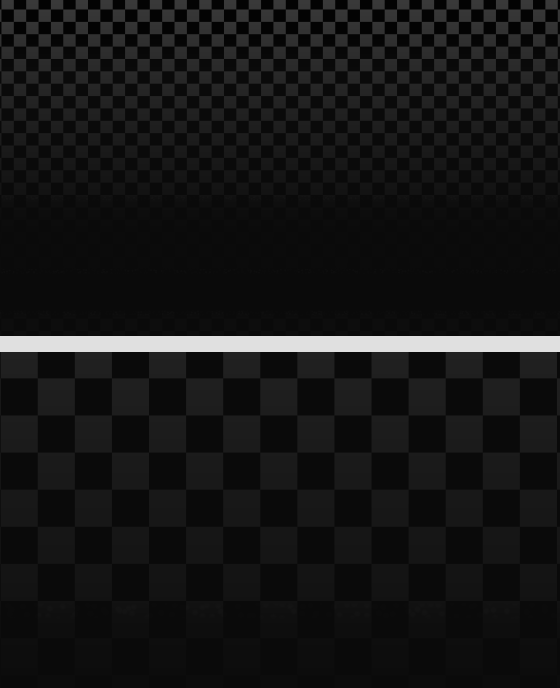
Top: the whole. Bottom: its middle third, enlarged.
Give the GLSL for this pattern, as a WebGL 1 fragment shader.

```glsl
precision highp float;

uniform vec2 u_resolution;

#define CELLS vec2(45.3, 27.17)
#define OFFSET vec2(0.118, 0.768)
#define BASE_GRAY 0.040
#define TOP_GLOW 0.185
#define FADE_END 0.82
#define FADE_CURVE 1.4
#define TOP_SHADE 0.030
#define FOOT_GLOW 0.010
#define SPECK_SCALE 4.0
#define SPECK_GAIN 0.012

vec2 hash2(vec2 p) {
  vec2 k = vec2(dot(p, vec2(127.1, 311.7)), dot(p, vec2(269.5, 183.3)));
  return fract(sin(k) * 4375.85);
}

// Distance to the nearest jittered feature point
float cellular(vec2 p) {
  vec2 cell = floor(p);
  vec2 local = fract(p);
  float nearest = 2.0;
  for (int j = -1; j <= 1; j++) {
    for (int i = -1; i <= 1; i++) {
      vec2 neighbor = vec2(float(i), float(j));
      vec2 delta = neighbor + hash2(cell + neighbor) - local;
      nearest = min(nearest, length(delta));
    }
  }
  return nearest;
}

// Smoothed coverage of the odd squares
float checker(vec2 p, vec2 halfPixel) {
  vec2 edge = 0.5 - abs(fract(p) - 0.5);
  vec2 parity = 1.0 - 2.0 * mod(floor(p), 2.0);
  vec2 wave = parity * clamp(edge / halfPixel, 0.0, 1.0);
  return 0.5 - 0.5 * wave.x * wave.y;
}

// Narrow horizontal band
float seam(float depth, float center) {
  return 1.0 - smoothstep(0.003, 0.010, abs(depth - center));
}

// Gray of the bright squares, fading downward
float brightGray(float depth) {
  float fade = pow(max(1.0 - depth / FADE_END, 0.0), FADE_CURVE);
  float dip = 0.012 * smoothstep(0.57, 0.60, depth)
                    * (1.0 - smoothstep(0.66, 0.80, depth));
  float foot = FOOT_GLOW * smoothstep(0.92, 0.95, depth);
  return BASE_GRAY + TOP_GLOW * fade - dip + foot;
}

// Gray of the dark squares, deepest at the top
float darkGray(float depth) {
  return BASE_GRAY - TOP_SHADE * (1.0 - smoothstep(0.06, 0.23, depth));
}

void main() {
  vec2 uv = gl_FragCoord.xy / u_resolution;
  float depth = 1.0 - uv.y;
  vec2 grid = vec2(uv.x, depth) * CELLS - OFFSET;

  float mask = checker(grid, 0.5 * CELLS / u_resolution);
  float gray = mix(darkGray(depth), max(brightGray(depth), BASE_GRAY), mask);

  // Faint specks where the fade changes step
  float seams = seam(depth, 0.59) + seam(depth, 0.807) + seam(depth, 0.932);
  float specks = 1.0 - smoothstep(0.15, 0.45, cellular(grid * SPECK_SCALE));
  gray += SPECK_GAIN * seams * specks * mix(0.3, 1.0, mask);

  gl_FragColor = vec4(vec3(gray), 1.0);
}
```
